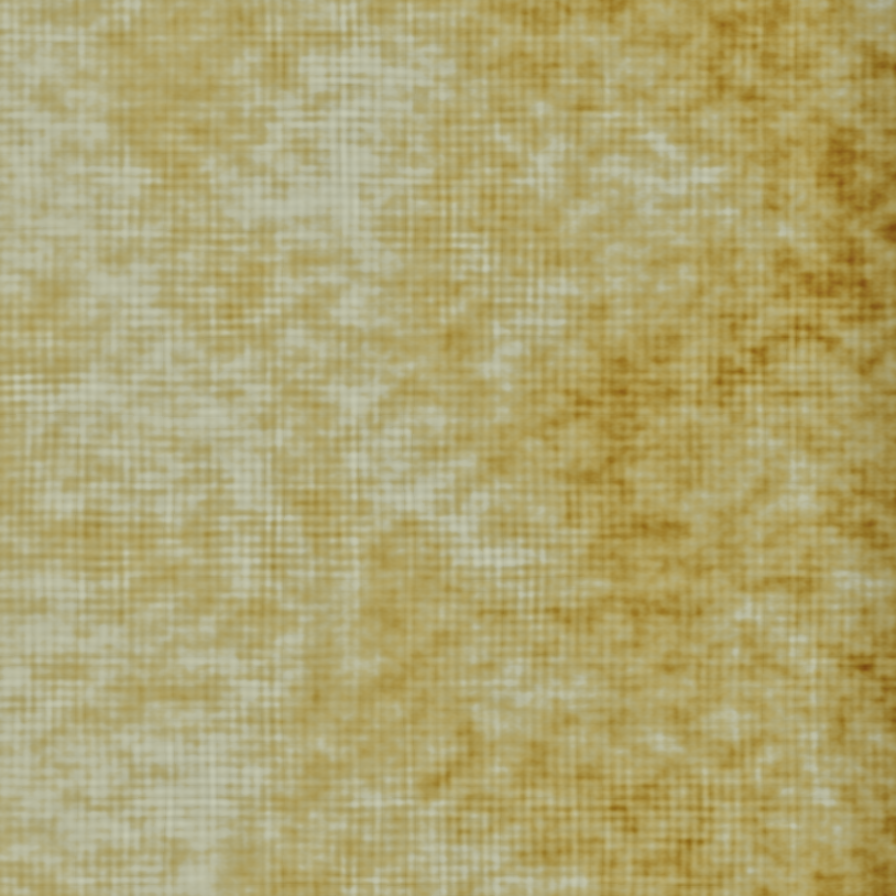
A three.js fragment shader for this texture:

```glsl
// Aged linen with amber stains that deepen towards the right edge.
// Layered gradient noise sets a stain depth, which picks a colour from a ramp;
// two soft sets of uneven crossing threads lay the weave over it.

varying vec2 vUv;

const float TAU = 6.2831853;

// Stain ramp, from bare cloth to the deepest burn
const vec3 BARE   = vec3(0.71, 0.71, 0.60);
const vec3 CREAM  = vec3(0.69, 0.66, 0.47);
const vec3 STRAW  = vec3(0.69, 0.63, 0.38);
const vec3 OCHRE  = vec3(0.67, 0.58, 0.28);
const vec3 AMBER  = vec3(0.63, 0.50, 0.17);
const vec3 RUST   = vec3(0.55, 0.35, 0.11);

// Stain depth, in steps of the ramp
const float BASE_DEPTH   = 0.62;
const float EDGE_DEPTH   = 2.35;
const float CLOUD_DEPTH  = 2.3;
const float MOTTLE_DEPTH = 2.0;
const float GRAIN_DEPTH  = 1.1;

// Feature frequencies across the canvas
const vec2 CLOUD_SCALE  = vec2(4.2, 4.8);
const vec2 MOTTLE_SCALE = vec2(24.0, 33.0);
const vec2 GRAIN_SCALE  = vec2(75.0, 88.0);

// Weave
const float THREADS      = 82.0;
const float THREAD_WAVER = 0.35;
const float THREAD_LIGHT = 0.019;
const float THREAD_CLEAN = 0.26;

float hash(vec2 p) {
  vec3 q = fract(vec3(p.xyx) * 0.1031);
  q += dot(q, q.yzx + 33.33);
  return fract((q.x + q.y) * q.z);
}

float cornerSlope(vec2 cell, vec2 offset) {
  float angle = TAU * hash(cell);
  return dot(vec2(cos(angle), sin(angle)), offset);
}

float gradientNoise(vec2 p) {
  vec2 i = floor(p);
  vec2 f = p - i;
  vec2 u = f * f * f * (f * (f * 6.0 - 15.0) + 10.0);
  vec2 e = vec2(1.0, 0.0);
  float low  = mix(cornerSlope(i, f), cornerSlope(i + e, f - e), u.x);
  float high = mix(cornerSlope(i + e.yx, f - e.yx), cornerSlope(i + e.xx, f - e.xx), u.x);
  return mix(low, high, u.y);
}

float fbm(vec2 p) {
  float sum = 0.0;
  float gain = 1.0;
  for (int octave = 0; octave < 4; octave++) {
    sum += gain * gradientNoise(p);
    p = mat2(1.6, 1.2, -1.2, 1.6) * p + 17.3;
    gain *= 0.5;
  }
  return sum;
}

vec3 stainRamp(float depth) {
  vec3 colour = mix(BARE, CREAM, clamp(depth, 0.0, 1.0));
  colour = mix(colour, STRAW, clamp(depth - 1.0, 0.0, 1.0));
  colour = mix(colour, OCHRE, clamp(depth - 2.0, 0.0, 1.0));
  colour = mix(colour, AMBER, clamp(depth - 3.0, 0.0, 1.0));
  return mix(colour, RUST, clamp((depth - 4.0) / 1.3, 0.0, 1.0));
}

// Rounded thread ridges across one axis, about -1 to 1, patchy along their length
float threads(float across, float along, float seed) {
  float waver = THREAD_WAVER * gradientNoise(vec2(across * 9.0 + seed, along * 7.0));
  float position = across * THREADS + waver;
  float weight = 0.55 + 0.75 * hash(vec2(floor(position), seed));
  float wear = 0.85 + 0.9 * gradientNoise(vec2(position * 0.5, along * 22.0 + seed));
  return -cos(TAU * position) * weight * wear;
}

void main() {
  vec2 uv = vUv;

  // Stain: broad clouds, soft mottle and fine grain, rougher where it is deep
  float edge = uv.x * uv.x;
  float clouds = fbm(uv * CLOUD_SCALE + 3.7);
  float mottle = fbm(uv * MOTTLE_SCALE + 51.0);
  float grain = gradientNoise(uv * GRAIN_SCALE + 9.0);
  float depth = BASE_DEPTH + EDGE_DEPTH * edge + CLOUD_DEPTH * clouds * (0.75 + 0.4 * uv.x);
  depth += (MOTTLE_DEPTH * mottle + GRAIN_DEPTH * grain) * (0.65 + 0.5 * uv.x);

  // Weave: raised threads are cleaner and lighter, the gaps hold the stain
  float weave = threads(uv.x, uv.y, 13.0) + threads(uv.y, uv.x, 71.0);
  float patchy = clamp(0.9 + 0.9 * gradientNoise(uv * 6.0 + 28.0), 0.35, 1.4);
  weave *= patchy * mix(1.0, 0.7, edge);
  depth -= THREAD_CLEAN * weave;

  vec3 colour = stainRamp(depth);
  colour += THREAD_LIGHT * weave - 0.035 * mottle;

  // Paler light on the cleanest cloth, gentle falloff at the right edge
  colour += vec3(0.008, 0.016, 0.035) * smoothstep(0.2, -1.2, depth);
  colour *= 1.0 - 0.07 * smoothstep(0.9, 1.0, uv.x);

  gl_FragColor = vec4(clamp(colour, 0.0, 1.0), 1.0);
}
```
